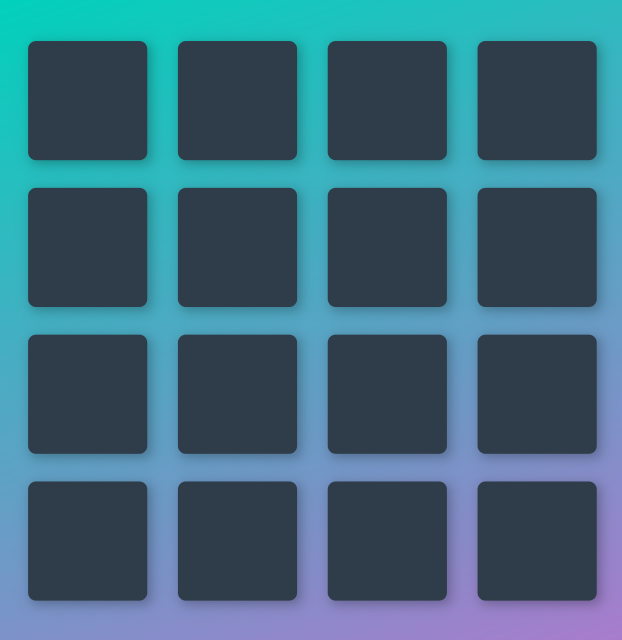
Give the GLSL for this pattern, as a WebGL 2 fragment shader.

```glsl
#version 300 es
precision highp float;
// A 4 by 4 grid of dark rounded tiles on a slanted teal-to-violet gradient.
// Each tile is a rounded-box distance function; its soft drop shadow is the
// product of two blurred intervals. Lengths are fractions of the canvas height.

#define GRID 4
#define PITCH vec2(0.2341, 0.2294)
#define GRID_SHIFT vec2(0.0022, -0.0013)
#define TILE_HALF 0.0931
#define CORNER_RADIUS 0.0125
#define SHADOW_SHIFT vec2(0.0052, -0.0052)
#define SHADOW_SIGMA 0.0104
#define SHADOW_ALPHA 0.30
#define GRADIENT_SHARE vec2(0.26, 0.74)

uniform vec2 u_resolution;
out vec4 fragColor;

const vec3 TEAL = vec3(0.005, 0.820, 0.735);
const vec3 VIOLET = vec3(0.660, 0.486, 0.804);
const vec3 SLATE = vec3(0.184, 0.239, 0.290);

float roundedBox(vec2 p, float halfSize, float radius) {
    vec2 q = abs(p) - halfSize + radius;
    return length(max(q, 0.0)) + min(max(q.x, q.y), 0.0) - radius;
}

// Logistic approximation of the Gaussian integral
vec2 blurredStep(vec2 x) {
    return 1.0 / (1.0 + exp(-1.702 * clamp(x / SHADOW_SIGMA, -30.0, 30.0)));
}

float blurredBox(vec2 p, float halfSize) {
    vec2 cover = blurredStep(p + halfSize) - blurredStep(p - halfSize);
    return cover.x * cover.y;
}

void main() {
    vec2 uv = gl_FragCoord.xy / u_resolution;
    vec2 p = (gl_FragCoord.xy - 0.5 * u_resolution) / u_resolution.y - GRID_SHIFT;
    float pixel = 1.0 / u_resolution.y;

    // Background runs from the upper left to the lower right
    float along = dot(vec2(uv.x, 1.0 - uv.y), GRADIENT_SHARE);
    vec3 color = mix(TEAL, VIOLET, along);

    // Layer the shadows and find the nearest tile
    float light = 1.0;
    float tileDistance = 1e3;
    for (int row = 0; row < GRID; row++) {
        for (int column = 0; column < GRID; column++) {
            vec2 cell = vec2(column, row) - 0.5 * float(GRID - 1);
            vec2 local = p - cell * PITCH;
            light *= 1.0 - SHADOW_ALPHA * blurredBox(local - SHADOW_SHIFT, TILE_HALF);
            tileDistance = min(tileDistance, roundedBox(local, TILE_HALF, CORNER_RADIUS));
        }
    }
    color *= light;

    // Tiles cover the shadows
    float tile = clamp(0.5 - tileDistance / pixel, 0.0, 1.0);
    color = mix(color, SLATE, tile);
    fragColor = vec4(color, 1.0);
}
```
